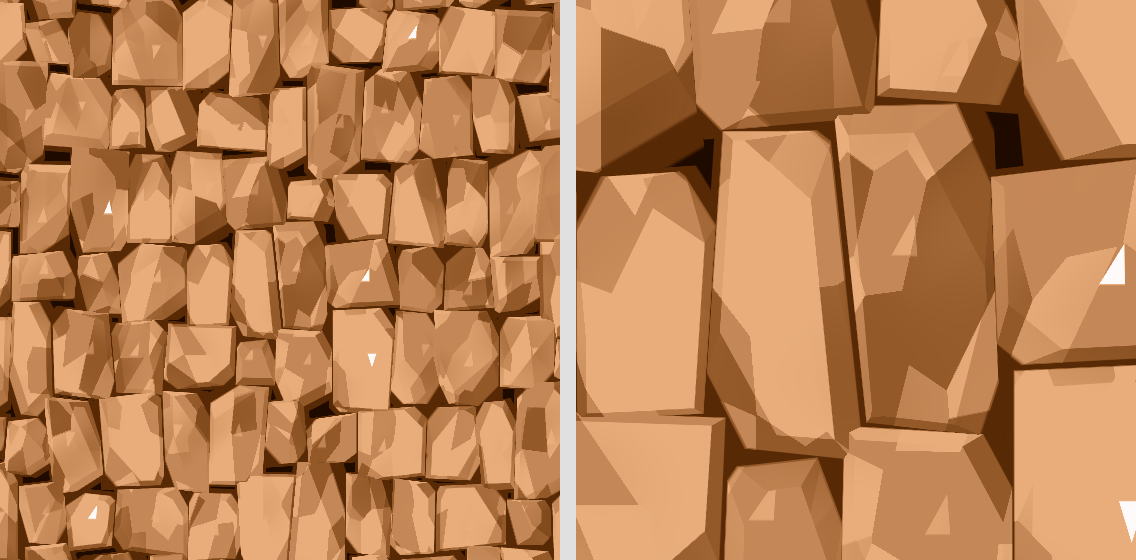
Left: the whole. Right: its middle third, enlarged.
Give the GLSL for this texture, as a WebGL 2 fragment shader.

```glsl
#version 300 es
precision highp float;
// Wall of chipped, faceted sandstone blocks in uneven rows with dark crevices.

uniform vec2 u_resolution;
out vec4 outColor;

const vec2 GRID = vec2(10.5, 7.0);      // blocks across and rows up the canvas
const float ASPECT = 1.5;               // block height over width
const float COLUMN_JITTER = 0.46;
const float ROW_WAVE = 0.17;
const float LEAN = 0.22;                // tilt of the upright joints
const float CREVICE = 0.13;             // height below which joints darken
const int PLANES = 7;                   // four sides, the rest corner chips
const vec2 LIGHT = vec2(-0.35, 0.45);
const vec2 SHARD_SCALE = vec2(2.6, 1.25);
const vec3 BLACK = vec3(0.12, 0.04, 0.00);
const vec3 DEEP = vec3(0.34, 0.16, 0.02);
const vec3 SHADE = vec3(0.58, 0.35, 0.16);
const vec3 BASE = vec3(0.77, 0.53, 0.34);
const vec3 PALE = vec3(0.91, 0.68, 0.48);
const vec3 GLINT = vec3(1.00, 0.98, 0.98);

float hash(vec2 cell, float seed) {
    vec3 v = fract(vec3(cell, seed) * vec3(0.1031, 0.1137, 0.0973) + 0.317);
    v += dot(v, v.yzx + 33.33);
    return fract((v.x + v.y) * v.z);
}

// Tones 0 to 5 run from black joint to white glint, with flat steps.
vec3 toneColor(float tone) {
    vec3 c = mix(BLACK, DEEP, smoothstep(0.15, 0.85, tone));
    c = mix(c, SHADE, smoothstep(1.15, 1.85, tone));
    c = mix(c, BASE, smoothstep(2.15, 2.85, tone));
    c = mix(c, PALE, smoothstep(3.15, 3.85, tone));
    return mix(c, GLINT, smoothstep(4.15, 4.85, tone));
}

float rowLine(float row, float x) {
    return row + ROW_WAVE * (sin(x * 0.9 + row * 2.3) + 0.5 * sin(x * 2.1 - row * 4.1));
}

// Cellular noise: a random value for each angular shard.
float shard(vec2 p, float blur) {
    vec2 base = floor(p - 0.5);
    float nearest = 9.0, value = 0.0;
    for (int i = 0; i < 4; i++) {
        vec2 cell = base + vec2(i & 1, i >> 1);
        float r = hash(cell, 50.0);
        vec2 d = cell + 0.1 + 0.8 * vec2(r, fract(r * 57.0)) - p;
        float dist = dot(d, d);
        value = mix(value, fract(r * 131.0), clamp(0.5 + (nearest - dist) / blur, 0.0, 1.0));
        nearest = min(nearest, dist);
    }
    return value;
}

// One block as the lowest of its planes: returns height, tone, face flag.
vec3 block(vec2 p, vec2 id, float shift, float blur, out vec2 q) {
    float edgeL = hash(id, 1.0), edgeR = hash(id + vec2(1, 0), 1.0);
    float left = id.x + shift + COLUMN_JITTER * (edgeL - 0.5);
    float right = id.x + 1.0 + shift + COLUMN_JITTER * (edgeR - 0.5);
    float middle = 0.5 * (left + right);
    float bottom = rowLine(id.y, middle), top = rowLine(id.y + 1.0, middle);
    vec2 halfSize = 0.5 * vec2(right - left, (top - bottom) * ASPECT);
    q = (p - vec2(middle, 0.5 * (bottom + top))) * vec2(1.0, ASPECT);

    // Front face with a slight tilt
    float r = hash(id, 2.0), s = hash(id, 3.0);
    vec2 tilt = 0.22 * (vec2(s, fract(s * 57.0)) - 0.5);
    float faceTone = r < 0.34 ? 3.85 : 2.75 + 0.6 * s;
    vec3 best = vec3(0.38 + 0.14 * r + dot(q, tilt), faceTone, 1.0);

    // Sides first, then corner chips
    for (int k = 0; k < PLANES; k++) {
        float a = hash(id, 10.0 + float(k)), b = fract(a * 57.0), c = fract(a * 131.0);
        bool chip = k > 3, upright = k < 2;
        float way = (k & 1) == 0 ? 1.0 : -1.0;
        vec2 dir = upright ? vec2(way, 0) : vec2(0, way);
        if (chip) dir = vec2(way, c < 0.5 ? 0.8 : -0.8);
        float lean = (chip ? 0.9 : 0.3) * (a - 0.5);
        if (upright) lean = LEAN * (fract((k == 0 ? edgeR : edgeL) * 57.0) - 0.5);
        dir = normalize(dir + lean * vec2(-dir.y, dir.x));
        float reach = upright ? halfSize.x + 0.018 : halfSize.y + 0.005;
        if (chip) reach = dot(abs(dir), halfSize) * (0.76 + 0.26 * a);
        float steep = chip ? mix(0.7, 2.4, b) : mix(2.0, 8.0, b);
        float h = (reach - dot(q, dir)) * steep;
        float tone = 2.75 + dot(dir, LIGHT) + 1.3 * (c - 0.5);
        float lower = clamp(0.5 + (best.x - h) / (blur * steep), 0.0, 1.0);
        best = vec3(min(best.x, h), mix(best.yz, vec2(tone, 0.0), lower));
    }
    return best;
}

vec3 wall(vec2 p, float blur) {
    // The highest of the four closest blocks shows
    vec3 hit = vec3(-9.0, 0.0, 0.0);
    vec2 local = vec2(0.0), hitId = vec2(0.0);
    for (int i = 0; i < 4; i++) {
        float row = floor(p.y - 0.5) + float(i >> 1);
        float shift = hash(vec2(row, 5.0), 8.0);
        vec2 q, id = vec2(floor(p.x - shift - 0.5) + float(i & 1), row);
        vec3 s = block(p, id, shift, blur, q);
        if (s.x > hit.x) { hit = s; local = q; hitId = id; }
    }

    // Angular shards broken off the surface, over slow drifts of tone
    float r = hash(hitId, 40.0), skew = 0.8 * (r - 0.5);
    vec2 sp = (local + vec2(skew * local.y, 0.0)) * SHARD_SCALE + hitId * 5.0;
    float piece = shard(sp, 4.0 * blur);
    float tone = hit.y + 0.25 * (piece - 0.45);
    tone += 0.6 * smoothstep(0.7, 0.76, piece) - 0.65 * smoothstep(0.19, 0.14, piece);
    tone += 0.10 * sin(p.x * 3.1 + 2.0 * sin(p.y * 2.3)) + 0.08 * sin(p.y * 5.3 - p.x);
    tone = clamp(tone, 1.6, 4.0);

    // Pointed flake, now and then a white glint
    vec2 f = local - 0.4 * (vec2(fract(r * 57.0), fract(r * 131.0)) - 0.5);
    f.y *= r < 0.5 ? 1.0 : -1.0;
    float flake = max(abs(f.x + skew * f.y) * 3.2 + f.y, -f.y) - 0.13;
    float flakeTone = hash(hitId, 44.0) > 0.95 ? 5.0 : min(tone + 0.6, 4.1);
    tone = mix(tone, flakeTone, hit.z * smoothstep(2.0 * blur, -2.0 * blur, flake));

    // Joints fall to brown, open gaps to black
    tone = mix(1.0, tone, smoothstep(CREVICE * 0.55, CREVICE, hit.x));
    return toneColor(tone * smoothstep(-0.16, -0.08, hit.x));
}

void main() {
    outColor = vec4(wall(gl_FragCoord.xy / u_resolution.y * GRID, GRID.x / u_resolution.y), 1.0);
}
```
